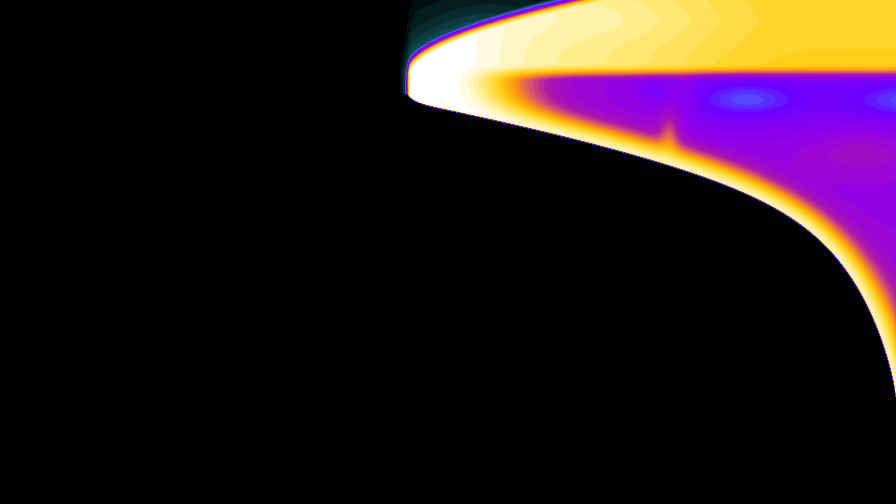
A Shadertoy shader for this background:

```glsl
// Heat map of a glowing wing-shaped flow with a cool violet core on black.

// Elliptical bell centred on c with radii r
float bell(vec2 p, vec2 c, vec2 r) {
    vec2 q = (p - c) / r;
    return exp(-dot(q, q));
}

vec3 blend(vec3 colour, vec3 next, float from, float to, float t) {
    return mix(colour, next, clamp((t - from) / (to - from), 0.0, 1.0));
}

// Black, teal, blue, violet, pink, orange, yellow, white
vec3 heatColour(float t) {
    vec3 c = blend(vec3(0.0), vec3(0.06, 0.30, 0.32), 0.0, 0.12, t);
    c = blend(c, vec3(0.30, 0.36, 1.00), 0.12, 0.25, t);
    c = blend(c, vec3(0.42, 0.00, 1.00), 0.25, 0.34, t);
    c = blend(c, vec3(0.57, 0.00, 0.91), 0.34, 0.45, t);
    c = blend(c, vec3(0.67, 0.08, 0.68), 0.45, 0.54, t);
    c = blend(c, vec3(0.85, 0.35, 0.40), 0.54, 0.62, t);
    c = blend(c, vec3(1.00, 0.60, 0.05), 0.62, 0.70, t);
    c = blend(c, vec3(0.99, 0.82, 0.10), 0.70, 0.80, t);
    c = blend(c, vec3(1.00, 0.92, 0.50), 0.80, 0.90, t);
    return blend(c, vec3(1.0), 0.90, 1.0, t);
}

// Approximate distance above the lower edge, positive inside
float aboveFloor(vec2 p) {
    float d = max(16.0 - p.x, 0.0);
    float y = 7.25 - 1.2 * sqrt(d) - 1.87 * (1.0 - exp(-1.25 * d));
    y -= 0.13 * exp(-8.0 * max(p.x - 7.27, 0.0));
    float slope = 0.6 / sqrt(d + 0.15) + 2.34 * exp(-1.25 * d);
    return (y - p.y) / sqrt(1.0 + slope * slope);
}

// Approximate distance below the upper edge, positive inside
float belowRoof(vec2 p) {
    float u = max(p.x - 7.27, 0.0);
    float y = 1.25 - 0.65 * sqrt(u) - 0.045 * u;
    float slope = 0.325 / sqrt(u + 0.08) + 0.045;
    return (p.y - y) / sqrt(1.0 + slope * slope);
}

// Temperature of the inner core: cool lobes, a warm patch and a plume
float coreHeat(vec2 p) {
    float t = 0.46;
    t -= 0.10 * exp(-pow((p.y - 1.75) / 0.6, 2.0)) * smoothstep(11.9, 12.8, p.x);
    t -= 0.09 * bell(p, vec2(13.35, 1.78), vec2(0.70, 0.27));
    t -= 0.09 * bell(p, vec2(16.20, 1.80), vec2(0.75, 0.27));
    t -= 0.08 * bell(p, vec2(11.70, 1.60), vec2(0.35, 0.25));
    t += 0.05 * bell(p, vec2(15.40, 2.70), vec2(1.00, 0.40));
    t += 0.14 * bell(p, vec2(11.95, 2.45), vec2(0.18, 0.40));
    return t;
}

void mainImage(out vec4 fragColor, in vec2 fragCoord) {
    // Canvas of 16 by 9 units, y measured downwards
    vec2 p = fragCoord / iResolution.xy * vec2(16.0, 9.0);
    p.y = 9.0 - p.y;
    float low = aboveFloor(p);
    float top = belowRoof(p);

    // Hot skin, hot nose and hot upper stream around the core
    float skin = 0.92 * exp(-pow(max(low, 0.0) / 0.36, 2.0));
    float nose = exp(-pow(max(p.x - 8.0, 0.0) / 1.3, 2.0));
    float stream = mix(0.84, 0.65, smoothstep(9.5, 14.5, p.x));
    stream += 0.06 * bell(p, vec2(11.0, 0.35), vec2(2.2, 0.4));
    stream *= 1.0 - smoothstep(1.14, 1.46, p.y);
    float cool = (1.0 - skin) * (1.0 - nose) * (1.0 - stream);
    float t = mix(1.0, coreHeat(p), cool);

    // Cut to the outline, then add the faint haze over the roof
    float inside = smoothstep(0.0, 0.04, low);
    t *= inside * smoothstep(-0.15, 0.15, top) * smoothstep(7.2, 7.34, p.x);
    float haze = 0.14 * exp(2.2 * min(top, 0.0)) * inside;
    haze *= smoothstep(7.1, 7.32, p.x - 0.12 * max(1.25 - p.y, 0.0));
    haze *= 1.0 - smoothstep(8.0, 10.5, p.x);
    t = max(t, haze);

    // Soft contour steps
    float level = t * 44.0;
    float width = clamp(fwidth(level), 0.05, 0.5);
    t = (floor(level) + smoothstep(0.5 - width, 0.5 + width, fract(level))) / 44.0;
    fragColor = vec4(heatColour(t), 1.0);
}
```
